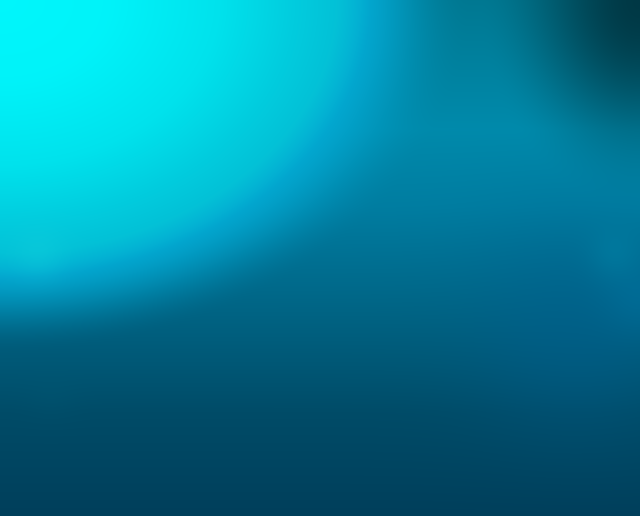
Give the GLSL for this background, as a WebGL 2 fragment shader.

```glsl
#version 300 es
precision highp float;

uniform vec2 u_resolution;
out vec4 fragColor;

// Colour stops: rgb, then position along the ramp
const int STOPS = 7;
const vec4 WATER[STOPS] = vec4[](
    vec4(0.0, 0.245, 0.355, 0.0), vec4(0.0, 0.295, 0.405, 0.2),
    vec4(0.0, 0.385, 0.51, 0.385), vec4(0.0, 0.44, 0.575, 0.5),
    vec4(0.0, 0.49, 0.63, 0.6), vec4(0.0, 0.54, 0.67, 0.75),
    vec4(0.0, 0.47, 0.57, 1.0));
const vec4 LIGHT[STOPS] = vec4[](
    vec4(0.0, 0.965, 0.985, 0.0), vec4(0.0, 0.95, 0.975, 0.3),
    vec4(0.0, 0.885, 0.925, 0.6), vec4(0.005, 0.80, 0.87, 0.8),
    vec4(0.01, 0.755, 0.84, 0.92), vec4(0.01, 0.66, 0.82, 1.01),
    vec4(0.0, 0.62, 0.78, 1.2));

// Large corner shapes, as fractions of the canvas
const vec2 LIGHT_CENTER = vec2(0.0, 1.0);
const vec2 LIGHT_RADII = vec2(0.573, 0.534);
const vec2 LIGHT_FADE = vec2(0.96, 1.28);
const vec2 SHADE_CENTER = vec2(1.0, 1.0);
const vec2 SHADE_RADII = vec2(0.21, 0.34);
const float SHADE_REACH = 1.2;
const vec3 SHADE_COLOR = vec3(0.0, 0.22, 0.27);

// Soft spots: center, radius in canvas heights, strength
const int SPOTS = 5;
const vec4 SPOT_SHAPE[SPOTS] = vec4[](
    vec4(0.90, 0.37, 0.20, 0.45), vec4(1.0, 0.425, 0.07, 0.5),
    vec4(0.96, 0.51, 0.05, 0.4), vec4(0.06, 0.515, 0.05, 0.45),
    vec4(0.08, 0.24, 0.05, 0.25));
const vec3 SPOT_COLOR[SPOTS] = vec3[](
    vec3(0.0, 0.37, 0.56), vec3(0.0, 0.44, 0.62),
    vec3(0.0, 0.52, 0.66), vec3(0.05, 0.80, 0.86),
    vec3(0.0, 0.34, 0.45));

vec3 ramp(vec4 stops[STOPS], float t) {
    vec3 color = stops[0].rgb;
    for (int i = 1; i < STOPS; i++) {
        float span = stops[i].a - stops[i - 1].a;
        float blend = clamp((t - stops[i - 1].a) / span, 0.0, 1.0);
        color = mix(color, stops[i].rgb, blend);
    }
    return color;
}

void main() {
    vec2 uv = gl_FragCoord.xy / u_resolution;
    float aspect = u_resolution.x / u_resolution.y;

    // Deep vertical gradient
    vec3 color = ramp(WATER, uv.y);

    // Dark corner
    float shade = length((uv - SHADE_CENTER) / SHADE_RADII);
    color = mix(color, SHADE_COLOR, 1.0 - smoothstep(0.0, SHADE_REACH, shade));

    // Bright elliptical light with a blue rim
    float light = length((uv - LIGHT_CENTER) / LIGHT_RADII);
    float cover = 1.0 - smoothstep(LIGHT_FADE.x, LIGHT_FADE.y, light);
    color = mix(color, ramp(LIGHT, light), cover);

    // Faint glows
    for (int i = 0; i < SPOTS; i++) {
        vec4 spot = SPOT_SHAPE[i];
        vec2 offset = (uv - spot.xy) * vec2(aspect, 1.0) / spot.z;
        color = mix(color, SPOT_COLOR[i], spot.w * exp(-dot(offset, offset)));
    }

    fragColor = vec4(color, 1.0);
}
```
